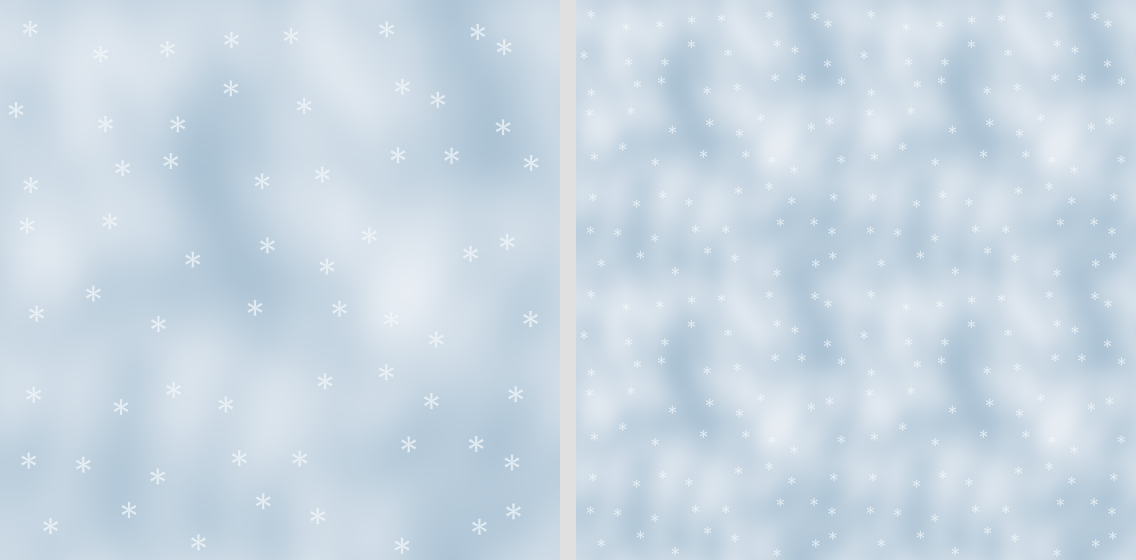
Left, the tile; right, the same tile 2 across and 2 down.
Reproduce this pattern procedurally as a Shadertoy shader.

```glsl
// Seamless pale blue winter sky: soft drifting clouds with scattered six-armed snowflakes.

// Sky
const vec3 SHADE_BLUE  = vec3(0.655, 0.752, 0.825);
const vec3 CLOUD_WHITE = vec3(0.915, 0.935, 0.957);
const vec2 CLOUD_REPEATS = vec2(4.0, 3.0);  // whole numbers keep the tile seamless
const float CLOUD_SPREAD = 0.88;            // smaller gives more contrast
const float CLOUD_DETAIL = 0.45;            // weight of the finer layer
const float CLOUD_WARP   = 0.035;           // sideways bending of the clouds

// Snowflakes
const vec3 FLAKE_COLOR = vec3(0.95, 0.97, 0.98);
const float FLAKE_OPACITY = 0.74;
const float FLAKE_CELLS   = 8.0;            // cells per side, one flake in each
const float FLAKE_JITTER  = 0.70;           // share of a cell a centre may roam
const float ARM_LENGTH    = 0.0140;
const float ARM_ROOT      = 0.0013;         // half width at the centre
const float ARM_TIP       = 0.0023;         // half width at the tip
const float EDGE_SOFTNESS = 0.0011;

const float TAU = 6.2831853;

// Integer hash: two random values in 0..1 for a cell
vec2 hash2(vec2 cell, float seed) {
    uvec3 v = uvec3(cell, seed) * 1664525u + 1013904223u;
    for (int i = 0; i < 2; i++) {
        v.x += v.y * v.z;
        v.y += v.z * v.x;
        v.z += v.x * v.y;
        v ^= v >> 16u;
    }
    return vec2(v.xy & 65535u) / 65535.0;
}

// Dot product of a wrapped lattice gradient with the offset to its corner
float cornerSlope(vec2 corner, vec2 offset, vec2 period, float seed) {
    float angle = TAU * hash2(mod(corner, period), seed).x;
    return dot(vec2(cos(angle), sin(angle)), offset);
}

// Gradient noise that repeats after a whole period, roughly -0.7..0.7
float gradientNoise(vec2 uv, vec2 period, float seed) {
    vec2 p = uv * period;
    vec2 i = floor(p), f = p - i;
    vec2 w = f * f * f * (f * (f * 6.0 - 15.0) + 10.0);
    vec2 e = vec2(1.0, 0.0);
    float low  = mix(cornerSlope(i, f, period, seed),
                     cornerSlope(i + e.xy, f - e.xy, period, seed), w.x);
    float high = mix(cornerSlope(i + e.yx, f - e.yx, period, seed),
                     cornerSlope(i + e.xx, f - e.xx, period, seed), w.x);
    return mix(low, high, w.y);
}

// Broad clouds with a finer layer on top
float cloudCover(vec2 uv) {
    vec2 bend = vec2(sin(TAU * (uv.y + 0.2)), sin(TAU * (uv.x + 0.6)));
    vec2 p = uv + CLOUD_WARP * bend;
    float n = gradientNoise(p, CLOUD_REPEATS, 3.0)
            + CLOUD_DETAIL * gradientNoise(p + 0.07, CLOUD_REPEATS * 2.0, 11.0);
    return smoothstep(-CLOUD_SPREAD, CLOUD_SPREAD, n);
}

// Signed distance to three crossed bars that widen toward their tips
float flakeDistance(vec2 p) {
    float d = 1.0;
    for (int k = 0; k < 3; k++) {
        float angle = TAU * (0.25 + float(k) / 6.0);
        vec2 axis = vec2(cos(angle), sin(angle));
        float along = abs(dot(p, axis));
        float across = abs(dot(p, vec2(-axis.y, axis.x)));
        float halfWidth = mix(ARM_ROOT, ARM_TIP, min(along / ARM_LENGTH, 1.0));
        d = min(d, max(across - halfWidth, along - ARM_LENGTH));
    }
    return d;
}

// Coverage of the flake in this cell; jitter keeps it clear of the cell border
float snowflakes(vec2 uv, float pixel) {
    vec2 p = uv * FLAKE_CELLS;
    vec2 cell = mod(floor(p), FLAKE_CELLS);
    vec2 centre = 0.5 + FLAKE_JITTER * (hash2(cell, 29.0) - 0.5);
    float d = flakeDistance((fract(p) - centre) / FLAKE_CELLS);
    float soft = max(EDGE_SOFTNESS, 0.6 * pixel);
    return 1.0 - smoothstep(-soft, soft, d);
}

void mainImage(out vec4 fragColor, in vec2 fragCoord) {
    vec2 uv = fragCoord / iResolution.xy;
    float pixel = 1.0 / min(iResolution.x, iResolution.y);

    vec3 color = mix(SHADE_BLUE, CLOUD_WHITE, cloudCover(uv));
    color = mix(color, FLAKE_COLOR, FLAKE_OPACITY * snowflakes(uv, pixel));
    fragColor = vec4(color, 1.0);
}
```
